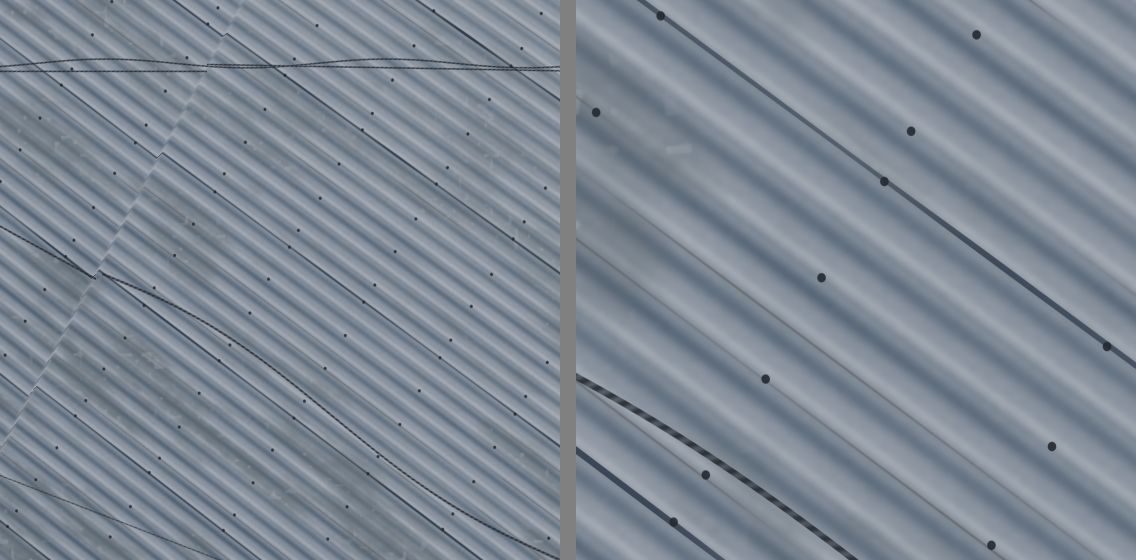
Left, the full canvas; right, a detail of the centre.
A WebGL 2 fragment shader for this texture:

```glsl
#version 300 es
precision highp float;
// Weathered corrugated metal roof with diagonal ridges, screws and loose cables.
// A slightly fanned ridge coordinate drives the shading, lap joints and screws;
// stretched noise adds grime, and thin curves make the cables.
uniform vec2 u_resolution;
out vec4 outColor;

const float TAU = 6.2831853;
const float RIDGE_PITCH = 0.0415;   // vertical distance between ridges
const float RIDGE_SLOPE = 0.735;
const float PANEL_RIDGES = 7.0;
const float SCREW_ROW = 0.1953;
const vec3 SHADOW = vec3(0.34, 0.40, 0.465);
const vec3 LIGHT = vec3(0.65, 0.675, 0.71);
const vec3 GRIME = vec3(0.37, 0.41, 0.44);
const vec3 JOINT = vec3(0.17, 0.22, 0.28);
const vec3 RUST = vec3(0.36, 0.34, 0.33);
const vec3 CABLE = vec3(0.14, 0.16, 0.19);

float hash(vec2 p) {
  return fract(sin(dot(p, vec2(127.1, 311.7))) * 43758.5453);
}

float noise(vec2 p) {
  vec2 i = floor(p), f = fract(p);
  f = f * f * (3.0 - 2.0 * f);
  return mix(mix(hash(i), hash(i + vec2(1, 0)), f.x),
             mix(hash(i + vec2(0, 1)), hash(i + vec2(1, 1)), f.x), f.y);
}

float fbm(vec2 p) {
  float sum = 0.0, amp = 0.53;
  for (int i = 0; i < 4; i++) {
    sum += amp * noise(p);
    p = p * 2.03 + 7.3;
    amp *= 0.5;
  }
  return sum;
}

// Soft periodic bump, centred at c within each unit repeat
float bump(float x, float c, float width) {
  float d = (fract(x - c + 0.5) - 0.5) / width;
  return exp(-d * d);
}

float stroke(float d, float halfWidth, float px) {
  return 1.0 - smoothstep(halfWidth - px, halfWidth + px, abs(d));
}

float span(float x, float start, float end) {
  return step(start, x) * step(x, end);
}

// Twisted cable: a stroke with small gaps of light along its length
float cable(vec2 p, float y, float slope, float halfWidth, float px) {
  float d = (p.y - y) * inversesqrt(1.0 + slope * slope);
  float twist = 0.82 + 0.18 * sin(TAU * (p.x * 125.0 + d * 150.0));
  return stroke(d, halfWidth, px) * twist;
}

// Ridge number, counted downwards; sheets beyond the seam are shifted
float ridgeCoord(vec2 p, float leftSheet) {
  float v = (p.y - RIDGE_SLOPE * p.x) * (1.0 - 0.06 * p.x);
  v -= leftSheet * (0.008 + 0.03 * p.y);
  return (v - 0.0586) / RIDGE_PITCH;
}

float screws(float ridge, float across, float px) {
  float id = floor(ridge + 0.5);
  float row = floor(across / SCREW_ROW + 0.5);
  float place = mod(id, PANEL_RIDGES);
  float used = 1.0 - step(0.5, mod(place, 2.0));
  vec2 jitter = vec2(hash(vec2(id, row)), hash(vec2(row, id + 9.0))) - 0.5;
  vec2 d = vec2((across - row * SCREW_ROW) * 0.85, (ridge - id) * RIDGE_PITCH * 0.8);
  return used * stroke(length(d + jitter * 0.004), 0.0026, px);
}

vec3 metal(vec2 p, float ridge, float across) {
  float id = floor(ridge);
  float lowerLeft = clamp(0.5 + 0.6 * (p.y - p.x), 0.0, 1.0);
  float depth = mix(0.42, 0.6, lowerLeft) * (0.8 + 0.4 * noise(vec2(across * 3.0, id)));
  float tone = 0.71 - 0.08 * lowerLeft;
  tone -= depth * bump(ridge, 0.32, 0.17);
  tone += 0.24 * bump(ridge, 0.86, 0.10) - 0.12 * bump(ridge, 0.04, 0.07);
  tone += 0.16 * (fbm(vec2(across * 9.0, ridge * 0.9)) - 0.5);
  tone += 0.05 * (noise(p * 230.0) - 0.5);
  vec3 color = mix(SHADOW, LIGHT, clamp(tone, -0.15, 1.0));
  // Grime gathers in streaks along the ridges, most of it lower left
  float streak = smoothstep(0.48, 0.76, fbm(vec2(across * 5.0 + 3.0, ridge * 0.65)));
  float mottled = 0.5 + 0.7 * fbm(p * 65.0);
  color = mix(color, GRIME, streak * mottled * mix(0.2, 0.75, lowerLeft));
  float spots = smoothstep(0.78, 0.95, noise(p * 90.0)) * streak;
  return mix(color, LIGHT, spots * 0.35);
}

void main() {
  vec2 p = gl_FragCoord.xy / u_resolution;
  p.y = 1.0 - p.y;
  float px = 0.8 / min(u_resolution.x, u_resolution.y);
  float seam = p.x + 0.54 * p.y - 0.435;
  float ridge = ridgeCoord(p, 1.0 - smoothstep(-0.003, 0.003, seam));
  float across = p.x + 0.615 * p.y - 0.0065;
  vec3 color = metal(p, ridge, across);
  color = mix(color, LIGHT, 0.22 * stroke(seam, 0.004, 0.004));

  // Panel laps, with uneven dark gaps, and faint rusty hairlines
  float id = floor(ridge + 0.5);
  float gap = (ridge - id) * RIDGE_PITCH * 0.8;
  float lap = 1.0 - step(0.5, mod(id, PANEL_RIDGES));
  float wear = noise(vec2(across * 8.0, id * 3.1));
  color = mix(color, JOINT, lap * stroke(gap, 0.0011 + 0.0011 * wear, px) * (0.5 + 0.5 * wear));
  float hairline = smoothstep(0.6, 0.85, noise(vec2(across * 4.0, id * 5.7)));
  color = mix(color, RUST, 0.5 * hairline * stroke(gap - 0.001, 0.0007, px));
  color = mix(color, CABLE, 0.9 * screws(ridge, across, px));

  // Cables: two strands across the top, a long swerving one and two at the left
  float strand = 0.1133 - 0.0078 * cos(TAU * (p.x - 0.189) / 0.501);
  float partner = mix(0.1275, 0.1085 + 0.018 * p.x, step(0.37, p.x));
  float t = (p.x - 0.175) / 0.825;
  float swerve = 0.486 + 0.514 * t - 0.026 * sin(TAU * t) - 0.005 * sin(0.5 * TAU * t);
  float wires = cable(p, strand, 0.0, 0.0014, px);
  wires = max(wires, cable(p, partner, 0.0, 0.0014, px));
  wires = max(wires, cable(p, swerve, 0.62, 0.0019, px) * span(p.x, 0.183, 1.0));
  wires = max(wires, cable(p, 0.404 + 0.55 * p.x, 0.55, 0.0017, px) * span(p.x, 0.0, 0.171));
  wires = max(wires, 0.75 * cable(p, 0.849 + 0.385 * p.x, 0.385, 0.0012, px));
  outColor = vec4(mix(color, CABLE, wires * 0.9), 1.0);
}
```
